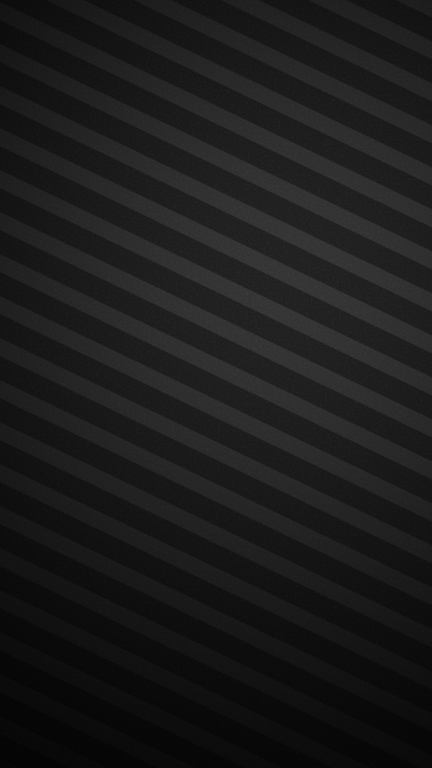
A WebGL 2 fragment shader for this pattern:

```glsl
#version 300 es
precision highp float;

uniform vec2 u_resolution;
out vec4 outColor;

vec2 hash2(vec2 cell) {
  vec3 q = fract(cell.xyx * vec3(0.1031, 0.1030, 0.0973));
  q += dot(q, q.yzx + 33.33);
  return fract((q.xx + q.yz) * q.zy);
}

// Distance to the nearest scattered point
float cellular(vec2 p) {
  vec2 cell = floor(p);
  float nearest = 2.0;
  for (int y = -1; y <= 1; y++) {
    for (int x = -1; x <= 1; x++) {
      vec2 neighbor = cell + vec2(x, y);
      nearest = min(nearest, distance(p, neighbor + hash2(neighbor)));
    }
  }
  return nearest;
}

void main() {
  vec2 p = gl_FragCoord.xy / u_resolution.y;

  // Diagonal bands falling to the right
  float band = (1.0 - p.y - 0.48 * p.x - 0.0143) / 0.0547;
  float fromCenter = abs(fract(band + 0.5) - 0.5);
  float soft = 0.9 / (u_resolution.y * 0.0547);
  float stripe = 1.0 - smoothstep(0.215 - soft, 0.215 + soft, fromCenter);

  // Soft spotlight right of center, fading to near black below
  vec2 fromLight = p - vec2(0.37, 0.64);
  float glow = exp(-3.9 * dot(fromLight, fromLight));
  float shade = mix(0.135, 0.212, stripe) * glow;

  // Fine fabric-like grain
  float grain = cellular(p * 330.0) - 0.45;
  shade += grain * 0.03 * (0.25 + 0.75 * glow);

  outColor = vec4(vec3(max(shade, 0.0)), 1.0);
}
```
